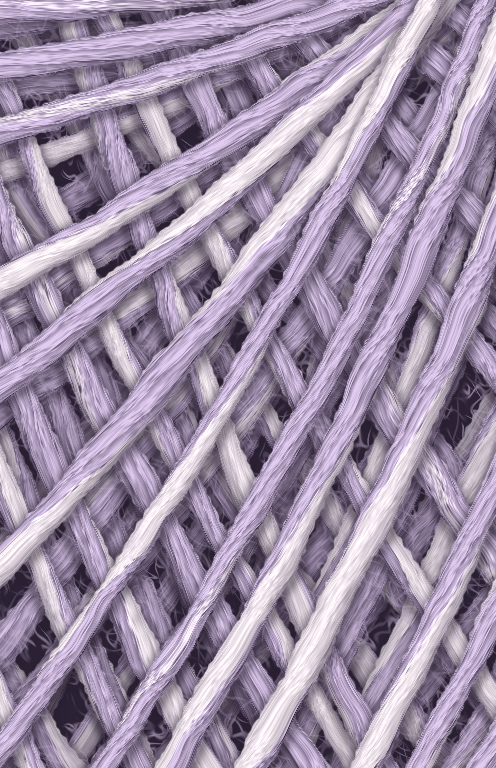
Give the GLSL for this texture, as a Shadertoy shader.

```glsl
// Ball of twisted lilac and cream yarn: fanned strands crossing over darker layers.
#define LAYERS 5
#define STRANDS 16
#define SPACING 0.083
#define HALF_WIDTH 0.0195
#define BEND 0.09
#define TWIST 0.14
#define CREAM_BIAS -0.48
#define FIBRE_CONTRAST 0.42
#define LILAC vec3(0.835, 0.755, 0.895)
#define CREAM vec3(0.98, 0.94, 0.965)
#define SHADE vec3(0.19, 0.145, 0.23)

float hash(float n) { return fract(sin(n * 91.345) * 4375.85); }

vec2 gradient(vec2 cell) {
    float a = 6.2832 * fract(sin(dot(cell, vec2(127.1, 311.7))) * 4375.85);
    return vec2(cos(a), sin(a));
}

// Gradient noise, roughly -0.7 to 0.7
float noise(vec2 p) {
    vec2 i = floor(p), f = fract(p);
    vec2 s = f * f * f * (f * (f * 6.0 - 15.0) + 10.0);
    vec2 e = vec2(0.0, 1.0);
    float low = mix(dot(gradient(i), f), dot(gradient(i + e.yx), f - e.yx), s.x);
    float high = mix(dot(gradient(i + e), f - e), dot(gradient(i + 1.0), f - 1.0), s.x);
    return mix(low, high, s.y);
}

// Thin broken fibres along the zero lines of warped noise
float hairs(vec2 p) {
    vec2 warped = p + 0.016 * vec2(noise(p * 25.0), noise(p * 25.0 + 40.0));
    vec2 turned = mat2(0.8, 0.6, -0.6, 0.8) * warped;
    float a = abs(noise(warped * vec2(52.0, 24.0)));
    float b = abs(noise(turned * vec2(22.0, 58.0) + 17.0));
    float broken = smoothstep(-0.15, 0.2, noise(p * 33.0 + 9.0));
    return (1.0 - smoothstep(0.01, 0.09, min(a, b))) * broken;
}

// Colour of one strand; w runs across it from -1 to 1, z along it
vec3 yarn(float w, float z, float id, float depth) {
    float ply = asin(clamp(w, -0.99, 0.99)) + z * TWIST;
    float phase = 6.2832 * hash(id + 3.1);
    float fibre = noise(vec2(z * 0.6, ply * 6.5) + id * 7.3)
                + 0.9 * noise(vec2(z * 1.3, ply * 12.0) + id * 3.7);
    float bias = CREAM_BIAS + 1.3 * (hash(id + 5.7) - 0.5);
    float cream = smoothstep(-0.1, 0.14, sin(ply + phase) + bias + 0.25 * fibre);
    float groove = pow(0.5 + 0.5 * sin(ply * 7.0 + phase + 1.6 * fibre), 4.0);
    float light = 1.04 - 0.40 * (w - 0.2) * (w - 0.2);
    light -= mix(0.30, 0.10, cream) * groove;
    light += FIBRE_CONTRAST * mix(1.0, 0.5, cream) * fibre;
    return mix(SHADE, mix(LILAC, CREAM, cream), clamp(light * depth, 0.0, 1.08));
}

// Lays one strand and its contact shadow over the colour
void layStrand(inout vec3 col, vec2 p, float aspect, float layer, float i) {
    float id = layer * 37.0 + i;
    float top = layer / float(LAYERS - 1);
    bool fan = mod(layer, 2.0) < 0.5;

    // Each strand crosses a diagonal of the canvas at t
    float t = (i - 1.5 + 0.37 * layer + 0.6 * (hash(id) - 0.5)) * SPACING;
    vec2 start = vec2(aspect * t, fan ? 1.0 - t : t);
    float angle = fan ? 1.13 * smoothstep(-0.1, 0.62, t)
                      : 0.42 * smoothstep(0.4, 1.0, t) - 1.10;
    angle += (hash(id + 1.3) - 0.5) * mix(0.45, 0.06, top);
    vec2 dir = vec2(cos(angle), sin(angle));
    vec2 r = p - start;
    float u = dot(r, dir);
    float v = dot(r, vec2(-dir.y, dir.x)) - BEND * u * u;
    if (abs(v) > HALF_WIDTH * 3.5) return;

    // Uneven course, thickness and fuzzy edge
    v += 0.006 * noise(vec2(u * 8.0, id * 5.3)) + 0.002 * noise(vec2(u * 24.0, id * 3.3));
    float width = HALF_WIDTH * (0.78 + 0.36 * hash(id + 2.2));
    width *= 1.0 + 0.28 * noise(vec2(u * 13.0, id * 2.9));
    float fuzz = 0.004 * noise(vec2(u * 95.0, v * 60.0 + id));
    float edge = abs(v) + fuzz - width;
    float shadow = max(abs(v + 0.003) - width, 0.0) / 0.009;
    col = mix(col, SHADE * 0.8, 0.46 * exp(-shadow * shadow));

    float blur = 0.9 / iResolution.y;
    float cover = 1.0 - smoothstep(-blur, blur, edge);
    if (cover > 0.0) {
        float depth = mix(0.62, 0.98, top);
        col = mix(col, yarn(v / width, u / width, id, depth), cover);
    }
}

void mainImage(out vec4 fragColor, in vec2 fragCoord) {
    vec2 p = fragCoord / iResolution.y;
    float aspect = iResolution.x / iResolution.y;
    float fluff = hairs(p);

    // Deep hollow with loose fibres
    vec3 col = mix(SHADE * 0.9, LILAC * 0.75, 0.55 * fluff);

    // Layers from the core outward, directions alternating
    for (int layer = 0; layer < LAYERS; layer++) {
        for (int i = 0; i < STRANDS; i++)
            layStrand(col, p, aspect, float(layer), float(i));
        if (layer == 2) col = mix(col, LILAC * 0.85, 0.40 * fluff);
    }

    // Stray fibres over the surface
    col = mix(col, LILAC, 0.20 * hairs(p * 0.9 + 3.0));
    fragColor = vec4(col, 1.0);
}
```
